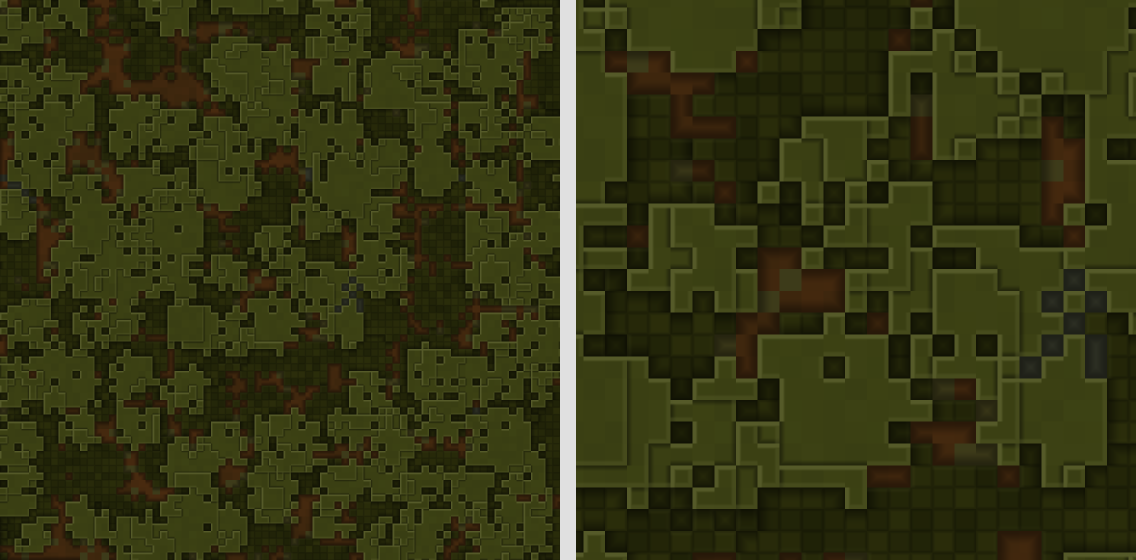
Left: the whole. Right: its middle third, enlarged.
Write a Shadertoy shader that draws this pattern.

```glsl
vec2 hash2(vec2 p, float seed) {
    vec3 q = fract(vec3(p.xyx + seed * 17.3) * vec3(0.1031, 0.1030, 0.0973));
    q += dot(q, q.yzx + 33.33);
    return fract((q.xx + q.yz) * q.zy);
}

// Layered sines that open broad clearings, wider than tall
float density(vec2 c) {
    return 0.5 * sin(c.x * 0.12 + 2.0 * sin(c.y * 0.13))
         + 0.5 * sin(c.y * 0.23 + 1.6 * sin(c.x * 0.08 + 1.0));
}

// Cellular noise of ragged, squarish crowns: 0 outside, else the crown's rank
float crown(vec2 c, float size, float seed, float cover, float clumping) {
    vec2 home = floor(c / size);
    float ragged = 0.24 * hash2(c, seed + 5.0).x;
    float rank = 0.0;
    for (int j = -1; j <= 1; j++)
    for (int i = -1; i <= 1; i++) {
        vec2 site = home + vec2(i, j);
        vec2 jitter = hash2(site, seed);
        vec2 traits = hash2(site, seed + 2.0);
        vec2 center = site + 0.2 + 0.6 * jitter;
        vec2 d = abs((c + 0.5) / size - center);
        d *= d;
        float reach = sqrt(sqrt(dot(d, d))) + ragged;
        bool grown = traits.x < cover + clumping * density(center * size);
        if (grown && reach < 0.46 + 0.28 * traits.y)
            rank = max(rank, 0.05 + 0.94 * jitter.x);
    }
    return rank;
}

// Block height: 0 soil, 1-2 shaded undergrowth, 3 and up sunlit leaves
float blockHeight(vec2 c) {
    float leaves = crown(c, 7.0, 1.0, 0.85, 0.7);
    if (leaves > 0.0) {
        if (hash2(c, 11.0).x < 0.08) return 1.0;
        float tuft = crown(c, 3.0, 3.0, 0.55, 0.0);
        return 3.0 + floor(3.0 * leaves) + step(0.4, tuft);
    }
    float shrub = crown(c, 8.0, 23.0, 0.95, -0.2);
    return shrub > 0.0 ? 1.0 + step(0.55, shrub) : 0.0;
}

vec3 soil(vec2 c) {
    vec2 grain = hash2(c, 31.0);
    vec2 patchTone = hash2(floor(c / vec2(9.0, 6.0)), 37.0);
    vec3 col = mix(vec3(0.225, 0.145, 0.05), vec3(0.285, 0.165, 0.06),
                   0.6 * patchTone.x + 0.4 * grain.y);
    if (grain.x < 0.14) col = vec3(0.24, 0.23, 0.10);
    float stone = crown(c, 5.0, 41.0, 0.04, 0.0);
    return stone > 0.0 ? vec3(0.19, 0.20, 0.15) : col;
}

vec3 forest(vec2 p) {
    vec2 c = floor(p), f = p - c - 0.5;
    float h = blockHeight(c);
    float tone = hash2(c, 53.0).x;

    // Base colour of the block
    vec3 col;
    if (h > 2.5) col = vec3(0.23, 0.25, 0.075) * (0.97 + 0.06 * tone);
    else if (h > 0.5) col = mix(vec3(0.12, 0.13, 0.028), vec3(0.17, 0.18, 0.042), tone);
    else col = soil(c);

    // Faint joints between undergrowth blocks
    float joint = smoothstep(0.36, 0.48, max(abs(f.x), abs(f.y)));
    if (h > 0.5 && h < 2.5) col *= 1.0 - 0.2 * joint;

    // Lit rims above lower neighbours, shade beside higher ones
    float rim = 0.0, shade = 0.0;
    for (int k = 0; k < 4; k++) {
        float side = k < 2 ? -1.0 : 1.0;
        vec2 dir = (k & 1) == 0 ? vec2(side, 0.0) : vec2(0.0, -side);
        float gap = 0.5 - dot(f, dir);
        float other = blockHeight(c + dir);
        float lit = k < 2 ? 0.95 : 0.4;
        if (other < h) rim = max(rim, lit * (1.0 - smoothstep(0.13, 0.27, gap)));
        if (other > h) shade = max(shade, 1.0 - smoothstep(0.0, h > 2.5 ? 0.3 : 0.7, gap));
    }
    col *= 1.0 - 0.38 * shade;
    return mix(col, vec3(0.34, 0.36, 0.165), rim * (h > 2.5 ? 1.0 : 0.12));
}

void mainImage(out vec4 fragColor, in vec2 fragCoord) {
    // Four samples soften every block edge
    vec3 col = vec3(0.0);
    for (int k = 0; k < 4; k++) {
        vec2 offset = vec2(k & 1, k >> 1) * 0.7 - 0.35;
        col += forest((fragCoord + offset) / iResolution.y * 77.0);
    }
    fragColor = vec4(col / 4.0, 1.0);
}
```
